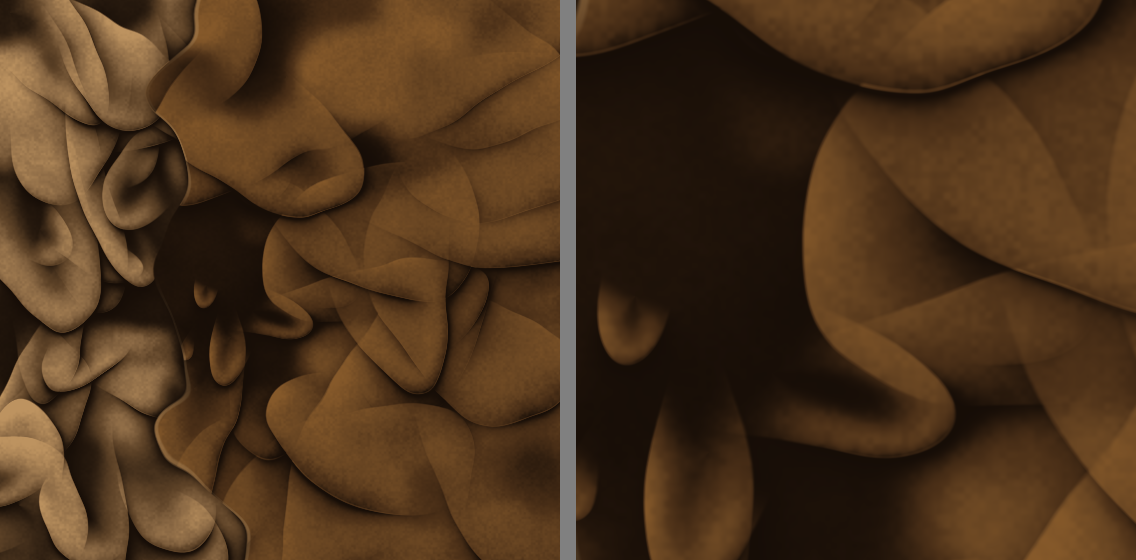
Left: the whole. Right: its middle third, enlarged.
Give the GLSL for this texture, as a WebGL 2 fragment shader.

```glsl
#version 300 es
precision highp float;

uniform vec2 u_resolution;
out vec4 fragColor;

const int FOLD_COUNT = 56;
const vec2 HUB = vec2(0.40, 0.52);        // where the cloth is gathered tightest
const vec2 LIGHT = vec2(-0.42, 0.90);
const float BASE_TONE = 0.70;
const float RELIEF = 0.36;
const float SMALL_FOLD = 0.042;
const float LARGE_FOLD = 0.24;
const float EDGE_SOFTNESS = 0.0018;
const float GRAIN = 0.085;
const float POCKET_DEPTH = 0.85;

const vec3 SHADOW = vec3(0.085, 0.05, 0.025);
const vec3 SUEDE_DEEP = vec3(0.29, 0.183, 0.09);
const vec3 SUEDE_MID = vec3(0.405, 0.268, 0.132);
const vec3 SUEDE_LIT = vec3(0.525, 0.35, 0.165);
const vec3 HIDE_DEEP = vec3(0.36, 0.255, 0.15);
const vec3 HIDE_MID = vec3(0.53, 0.40, 0.26);
const vec3 HIDE_LIT = vec3(0.74, 0.575, 0.375);

float hash(vec2 p) {
    return fract(sin(dot(p, vec2(127.1, 311.7))) * 43758.5453);
}

float noise(vec2 p) {
    vec2 cell = floor(p), f = fract(p);
    f = f * f * f * (f * (f * 6.0 - 15.0) + 10.0);
    return mix(mix(hash(cell), hash(cell + vec2(1, 0)), f.x),
               mix(hash(cell + vec2(0, 1)), hash(cell + vec2(1, 1)), f.x), f.y);
}

float fbm(vec2 p) {
    float sum = 0.0, amp = 0.5;
    for (int i = 0; i < 4; i++) {
        sum += amp * noise(p);
        p = mat2(1.6, 1.2, -1.2, 1.6) * p + 7.3;
        amp *= 0.5;
    }
    return sum;
}

// Broad undulation of the cloth, running down to the right
float drape(vec2 p) {
    vec2 q = vec2(p.x + 0.5 * p.y, p.y - 0.3 * p.x);
    return 0.15 * noise(q * vec2(3.2, 4.6) + 3.0) + 0.04 * noise(q * 9.0 + 11.0);
}

// Signed distance to the seam: negative on pale hide, positive on suede
float seam(vec2 p) {
    float x = 0.315 + 0.045 * cos(19.0 * (p.y - 0.68)) + 0.10 * (1.0 - smoothstep(0.0, 0.25, p.y));
    return 0.75 * (p.x - x - 0.08 * (noise(p * 11.0) - 0.5));
}

vec3 ramp(float t, vec3 deep, vec3 mid, vec3 lit) {
    vec3 c = mix(SHADOW, deep, smoothstep(0.02, 0.42, t));
    c = mix(c, mid, smoothstep(0.36, 0.64, t));
    return mix(c, lit, smoothstep(0.56, 0.94, t));
}

void main() {
    vec2 uv = gl_FragCoord.xy / u_resolution.y;
    float soft = max(EDGE_SOFTNESS, 1.0 / u_resolution.y);
    vec2 p = uv + 0.08 * (vec2(noise(uv * 4.0), noise(uv * 4.0 + 31.0)) - 0.5);
    p += 0.012 * (vec2(noise(uv * 15.0 + 9.0), noise(uv * 15.0 + 47.0)) - 0.5);

    float seamDist = seam(uv);
    float suede = smoothstep(-soft, soft, seamDist);

    vec2 eps = vec2(0.012, 0.0);
    vec2 tilt = -vec2(drape(p + eps.xy) - drape(p - eps.xy),
                      drape(p + eps.yx) - drape(p - eps.yx)) / (2.0 * eps.x);

    // Hollows beneath the folds, deepest near the hub
    float gather = exp(-4.0 * distance(uv, HUB));
    float shade = 1.0 - POCKET_DEPTH * smoothstep(0.35, 0.85, noise(p * 8.0 + 17.0) + 0.4 * gather);

    // Overlapping folds: a rounded rim above, a thrown shadow beyond its edge
    for (int i = 0; i < FOLD_COUNT; i++) {
        float id = float(i) + 1.0;
        vec4 rnd = vec4(hash(vec2(id, 1.7)), hash(vec2(id, 5.3)),
                        hash(vec2(id, 9.1)), hash(vec2(id, 13.9)));
        vec2 centre = fract(id * vec2(0.7549, 0.5698) + 0.08 * rnd.xy);
        centre.x = pow(centre.x, 1.35);
        float size = mix(SMALL_FOLD, LARGE_FOLD, smoothstep(0.05, 0.65, distance(centre, HUB)));
        float onSuede = step(0.0, seam(centre));
        size *= mix(0.58, 1.0, onSuede) * mix(0.7, 1.25, rnd.w);

        float angle = -0.95 + 3.4 * (rnd.x - 0.5);
        vec2 axis = vec2(cos(angle), sin(angle)), side = vec2(-axis.y, axis.x);
        float stretch = mix(0.6, 2.9, rnd.y);
        vec2 q = vec2(dot(p - centre, axis) / stretch, dot(p - centre, side));
        float r = max(length(q), 0.0001);
        vec2 slope = vec2(q.x / stretch, q.y) / r;
        float steep = max(length(slope), 0.0001);
        float dist = (r - size) / steep;
        vec2 outward = (axis * slope.x + side * slope.y) / steep;

        float skew = 2.0 * (rnd.z - 0.5);
        float extent = smoothstep(-0.15, 0.75, dot(q / r, vec2(cos(skew), sin(skew))));
        extent *= mix(1.0 - suede, suede, onSuede);
        float inside = smoothstep(-soft, soft, -dist);
        float depth = max(-dist, 0.0) / (0.6 * size);
        float cover = inside * extent * exp(-depth * depth);
        float rim = 1.35 * exp(-2.6 * depth) - 1.1 * depth * exp(-1.5 * depth);
        tilt = mix(tilt, outward * rim, cover);

        // Tight dark crease within a wider soft shadow
        float away = smoothstep(-0.6, 0.5, -dot(outward, LIGHT));
        float gap = max(dist, 0.0);
        float crease = 0.55 * exp(-gap / 0.009) + 0.75 * exp(-gap / (0.014 + 0.13 * size));
        float thrown = min(extent * mix(0.3, 0.9, away) * crease, 0.97);
        shade = mix(shade * (1.0 - thrown * (1.0 - inside)), 1.0, cover);
    }

    // Suede edge lying over the pale hide
    float lift = smoothstep(0.3, 0.7, noise(uv * 7.0 + 5.0));
    shade *= 1.0 - 0.92 * lift * (1.0 - suede) * exp(min(seamDist, 0.0) / 0.02);
    float cutEdge = (1.0 - smoothstep(0.001, 0.004, abs(seamDist - 0.002))) * lift;

    // Lighting, nap and fine grain
    float mottling = fbm(uv * 14.0) - 0.47;
    float grain = noise(uv * 240.0) + 0.7 * noise(uv * 120.0 + 3.0) - 0.85;
    float tone = BASE_TONE + RELIEF * dot(tilt, LIGHT) - 0.05 * dot(tilt, tilt);
    tone += 0.16 * mottling + 0.14 * (uv.y - 0.45) * suede + 0.10 * (1.0 - suede);
    tone = (tone + GRAIN * grain) * mix(0.04, 1.0, shade);
    vec3 hide = ramp(tone, HIDE_DEEP, HIDE_MID, HIDE_LIT);
    vec3 nap = ramp(tone, SUEDE_DEEP, SUEDE_MID, SUEDE_LIT);
    vec3 color = mix(hide, nap, suede);
    color = mix(color, HIDE_LIT * mix(0.3, 0.9, shade), 0.45 * cutEdge);
    fragColor = vec4(color, 1.0);
}
```
